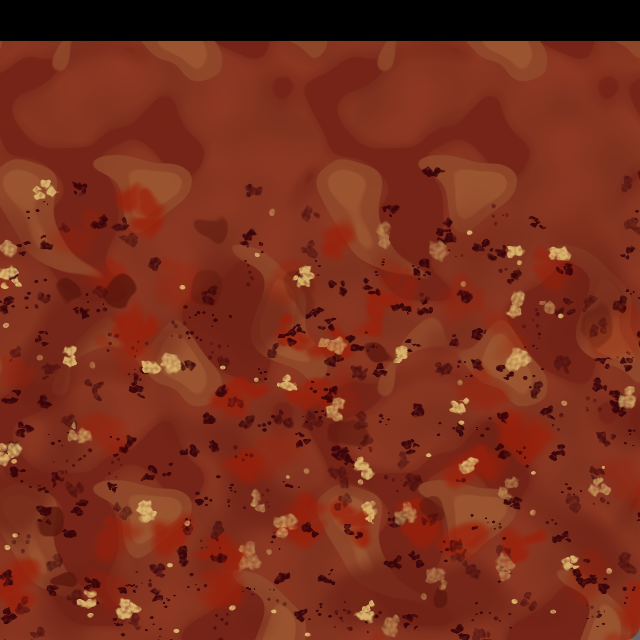
A three.js fragment shader for this texture:

```glsl
// Draws a rusty, mottled crust with tiling patches, red stains and dark and cream flecks.
varying vec2 vUv;

const vec3 RUST = vec3(0.525, 0.205, 0.125);
const vec3 MAROON = vec3(0.455, 0.135, 0.085);
const vec3 TAN = vec3(0.565, 0.285, 0.165);
const vec3 OCHRE = vec3(0.635, 0.365, 0.205);
const vec3 RED = vec3(0.610, 0.115, 0.030);
const vec3 BROWN = vec3(0.345, 0.080, 0.040);
const vec3 PLUM = vec3(0.220, 0.010, 0.035);
const vec3 CREAM = vec3(0.860, 0.715, 0.430);
const vec3 CORNER_GREY = vec3(0.40, 0.39, 0.40);

const float TOP_EDGE = 0.936;      // bottom of the black band
const float CORNER_RADIUS = 0.024;
const float TILE_SIZE = 0.508;     // repeat of the large patches
const float TILE_CELLS = 4.0;
const float NO_REPEAT = 512.0;
const float FLECK_FULL = 0.52;     // flecks are dense below this height
const float FLECK_NONE = 0.78;     // and absent above this one
const int LOBES = 5;

vec2 hash2(vec2 p, float seed) {
  vec3 q = fract(vec3(p.xyx + seed * 17.3) * vec3(0.1031, 0.1030, 0.0973));
  q += dot(q, q.yzx + 33.33);
  return fract((q.xx + q.yz) * q.zy);
}

float corner(vec2 cell, vec2 offset, float period, float seed) {
  float angle = 6.2832 * hash2(mod(cell, period), seed).x;
  return dot(vec2(cos(angle), sin(angle)), offset);
}

// Gradient noise that repeats after a whole number of cells.
float noise(vec2 p, float period, float seed) {
  vec2 i = floor(p), f = fract(p);
  vec2 u = f * f * f * (f * (f * 6.0 - 15.0) + 10.0);
  vec2 e = vec2(1.0, 0.0);
  float low = mix(corner(i, f, period, seed), corner(i + e, f - e, period, seed), u.x);
  float high = mix(corner(i + e.yx, f - e.yx, period, seed),
                   corner(i + 1.0, f - 1.0, period, seed), u.x);
  return mix(low, high, u.y);
}

vec2 warp(vec2 p, float frequency, float seed) {
  return vec2(noise(p * frequency, NO_REPEAT, seed),
              noise(p * frequency, NO_REPEAT, seed + 1.0));
}

// Coverage of scattered clumps; radius and spread are in canvas units.
float clumps(vec2 p, float cells, float chance, float radius, float spread,
             float blur, float seed) {
  float cover = 0.0;
  vec2 home = floor(p * cells);
  for (int y = -1; y <= 1; y++) {
    for (int x = -1; x <= 1; x++) {
      vec2 cell = home + vec2(float(x), float(y));
      vec2 center = (cell + 0.1 + 0.8 * hash2(cell, seed)) / cells;
      vec2 trait = hash2(cell, seed + 1.0);
      float density = 1.0 - smoothstep(FLECK_FULL, FLECK_NONE, center.y);
      if (trait.x > chance * density) continue;
      float strength = mix(0.45, 1.0, smoothstep(0.1, 0.6, trait.y));
      for (int k = 0; k < LOBES; k++) {
        vec2 r = hash2(cell, seed + 2.0 + float(k));
        vec2 shift = hash2(cell, seed + 9.0 + float(k)) - 0.5;
        vec2 d = p - center - shift * 2.0 * spread;
        d.y *= mix(0.85, 1.5, trait.y);
        float size = radius * mix(0.35, 1.0, r.x);
        float lobe = 1.0 - smoothstep(size * (1.0 - blur), size * (1.0 + blur), length(d));
        cover = max(cover, lobe * strength);
      }
    }
  }
  return cover;
}

// Large flat patches with crisp outlines and a soft inner wash.
vec3 patches(vec2 uv) {
  vec2 p = uv / TILE_SIZE * TILE_CELLS;
  p += 0.35 * vec2(noise(p, TILE_CELLS, 3.0), noise(p, TILE_CELLS, 4.0));
  float pale = noise(p, TILE_CELLS, 5.0);
  float deep = noise(p + 0.5, TILE_CELLS, 8.0);
  float wash = noise(uv * 13.0, NO_REPEAT, 12.0);
  vec3 color = RUST * (1.0 + 0.12 * wash);
  color = mix(color, MAROON, 0.5 * smoothstep(0.0, 0.2, deep));
  color = mix(color, MAROON, 0.8 * smoothstep(0.14, 0.16, deep));
  color = mix(color, TAN, 0.85 * smoothstep(0.17, 0.19, pale));
  return mix(color, OCHRE, 0.6 * smoothstep(0.31, 0.34, pale));
}

void main() {
  vec2 uv = vUv;
  vec3 color = patches(uv);

  // Soft stains in the lower part
  float lower = 1.0 - smoothstep(0.5, 0.75, uv.y);
  float shade = smoothstep(0.0, 0.35, noise(uv * 7.0, NO_REPEAT, 20.0));
  color = mix(color, MAROON * 0.95, 0.75 * lower * shade);
  vec2 stained = uv + 0.022 * warp(uv, 22.0, 23.0);
  color = mix(color, RED, 0.75 * clumps(stained, 10.0, 0.62, 0.027, 0.022, 0.55, 30.0));
  color = mix(color, BROWN, 0.75 * clumps(stained, 7.0, 0.4, 0.024, 0.006, 0.15, 50.0));

  // Flecks with ragged edges; stipple breaks up the fainter ones
  vec2 ragged = uv + 0.006 * warp(uv, 95.0, 70.0);
  float stipple = 0.82 + 0.6 * noise(uv * 150.0, NO_REPEAT, 75.0);
  float plum = clumps(ragged, 22.0, 0.48, 0.0078, 0.010, 0.22, 80.0);
  plum = max(plum, clumps(uv, 25.0, 0.22, 0.0036, 0.016, 0.3, 100.0));
  color = mix(color, PLUM, clamp(plum * stipple * 1.1, 0.0, 0.95));
  float cream = clumps(ragged, 12.0, 0.45, 0.0115, 0.012, 0.25, 120.0);
  cream = max(cream, clumps(uv, 13.0, 0.32, 0.0045, 0.001, 0.3, 140.0));
  color = mix(color, CREAM, clamp(cream * stipple * 1.1, 0.0, 0.95));

  // Rounded corner and black band
  vec2 q = max(vec2(uv.x - 1.0 + CORNER_RADIUS, CORNER_RADIUS - uv.y), 0.0);
  color = mix(color, CORNER_GREY,
              smoothstep(CORNER_RADIUS - 0.001, CORNER_RADIUS + 0.001, length(q)));
  color *= 1.0 - smoothstep(TOP_EDGE - 0.001, TOP_EDGE + 0.001, uv.y);
  gl_FragColor = vec4(color, 1.0);
}
```
